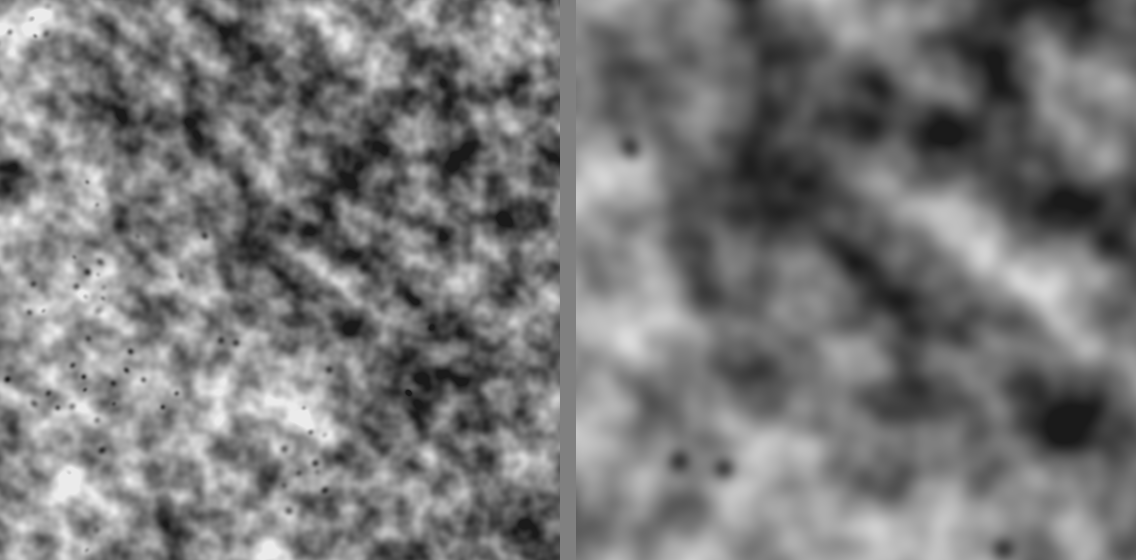
Left, the full canvas; right, a detail of the centre.
Write a Shadertoy shader that draws this texture.

```glsl
float hash(vec2 p) {
    return fract(sin(dot(p, vec2(127.1, 311.7))) * 43758.5453);
}

vec2 gradient(vec2 cell) {
    float angle = 6.28318 * hash(cell);
    return vec2(cos(angle), sin(angle));
}

// Gradient noise, centred on zero
float noise(vec2 p) {
    vec2 i = floor(p), f = p - i;
    vec2 u = f * f * f * (f * (f * 6.0 - 15.0) + 10.0);
    vec2 e = vec2(1.0, 0.0);
    float low = mix(dot(gradient(i), f), dot(gradient(i + e), f - e), u.x);
    float high = mix(dot(gradient(i + e.yx), f - e.yx), dot(gradient(i + e.xx), f - e.xx), u.x);
    return mix(low, high, u.y);
}

// Soft elliptical spot, 1 at its centre
float patchAt(vec2 p, vec2 centre, vec2 radii) {
    vec2 d = (p - centre) / radii;
    return exp(-dot(d, d));
}

// Soft line between two points
float crease(vec2 p, vec2 a, vec2 b, float width) {
    vec2 pa = p - a, ba = b - a;
    float d = length(pa - ba * clamp(dot(pa, ba) / dot(ba, ba), 0.0, 1.0));
    return exp(-d * d / (width * width));
}

// Cloudy mottling, slightly drawn out along the falling diagonal
float mottling(vec2 p) {
    vec2 q = mat2(0.8, 0.6, -0.6, 0.8) * p * vec2(0.9, 1.08);
    return 0.28 * noise(p * 6.0 + 3.7)
         + 0.38 * noise(q * 16.0 + 11.3)
         + 0.27 * noise(q * 31.0 + 25.1)
         + 0.11 * noise(p * 58.0 + 41.9);
}

// How likely specks are at a point
float speckDensity(vec2 p) {
    return 0.36 * patchAt(p, vec2(0.18, 0.42), vec2(0.13, 0.17))
         + 0.55 * patchAt(p, vec2(0.54, 0.20), vec2(0.035, 0.08))
         + 0.45 * patchAt(p, vec2(0.06, 0.95), vec2(0.07, 0.04));
}

// Small dark pits with a faint pale rim
float specks(vec2 p, float cells) {
    vec2 home = floor(p * cells);
    float tone = 0.0;
    for (int y = -1; y <= 1; y++) {
        for (int x = -1; x <= 1; x++) {
            vec2 cell = home + vec2(x, y);
            vec2 centre = cell + 0.2 + 0.6 * vec2(hash(cell + 7.3), hash(cell + 19.1));
            float present = step(hash(cell + 31.7), speckDensity(centre / cells));
            float radius = mix(0.18, 0.36, hash(cell + 53.9));
            vec2 d = (p * cells - centre) / radius;
            d.x += 0.5 * (hash(cell + 71.3) - 0.5) * d.y;
            float r2 = dot(d, d);
            float depth = mix(0.2, 0.5, hash(cell + 83.5));
            tone += present * (0.11 * exp(-r2 * 0.35) - depth * exp(-r2 * 1.2));
        }
    }
    return tone;
}

// Dark diagonal folds and the pale ridge above the longest one
float folds(vec2 p) {
    vec2 w = p + 0.012 * vec2(noise(p * 12.0), noise(p * 12.0 + 9.4));
    vec2 start = vec2(0.37, 0.73), bend = vec2(0.52, 0.61), end = vec2(0.74, 0.46);
    float mainFold = max(crease(w, start, bend, 0.015), crease(w, bend, end, 0.015));
    float upperFold = max(crease(w, vec2(0.22, 1.01), vec2(0.30, 0.95), 0.014),
                          crease(w, vec2(0.30, 0.95), vec2(0.345, 0.86), 0.014));
    float lowerFold = max(crease(w, vec2(0.62, 0.43), vec2(0.72, 0.34), 0.028),
                          crease(w, vec2(0.72, 0.34), vec2(0.86, 0.29), 0.034));
    float ridge = crease(w, vec2(0.43, 0.70), vec2(0.56, 0.60), 0.016);
    return 0.10 * ridge - 0.20 * mainFold - 0.15 * upperFold - 0.17 * lowerFold;
}

// Broad light and dark areas
float broadTone(vec2 p) {
    float side = dot(p, vec2(0.65, 0.35)) + 0.09 * noise(p * 5.0 + 2.0);
    float tone = mix(0.61, 0.44, smoothstep(0.27, 0.53, side));
    tone += 0.15 * patchAt(p, vec2(0.54, 0.23), vec2(0.07, 0.11));
    tone += 0.13 * patchAt(p, vec2(0.05, 0.82), vec2(0.08, 0.09));
    tone += 0.16 * patchAt(p, vec2(0.89, 0.95), vec2(0.09, 0.06));
    tone -= 0.24 * patchAt(p, vec2(0.04, 0.68), vec2(0.13, 0.05));
    tone -= 0.16 * patchAt(p, vec2(0.15, 0.87), vec2(0.06, 0.11));
    tone -= 0.16 * patchAt(p, vec2(0.27, 0.59), vec2(0.05, 0.04));
    tone -= 0.13 * patchAt(p, vec2(0.80, 0.73), vec2(0.06, 0.05));
    tone -= 0.13 * patchAt(p, vec2(0.97, 0.63), vec2(0.05, 0.06));
    tone -= 0.12 * patchAt(p, vec2(0.28, 0.05), vec2(0.16, 0.12));
    return tone;
}

void mainImage(out vec4 fragColor, in vec2 fragCoord) {
    vec2 uv = fragCoord / iResolution.xy;
    float grey = broadTone(uv) + 1.15 * mottling(uv) + folds(uv) + specks(uv, 42.0);
    fragColor = vec4(vec3(clamp(grey, 0.1, 0.92)), 1.0);
}
```
